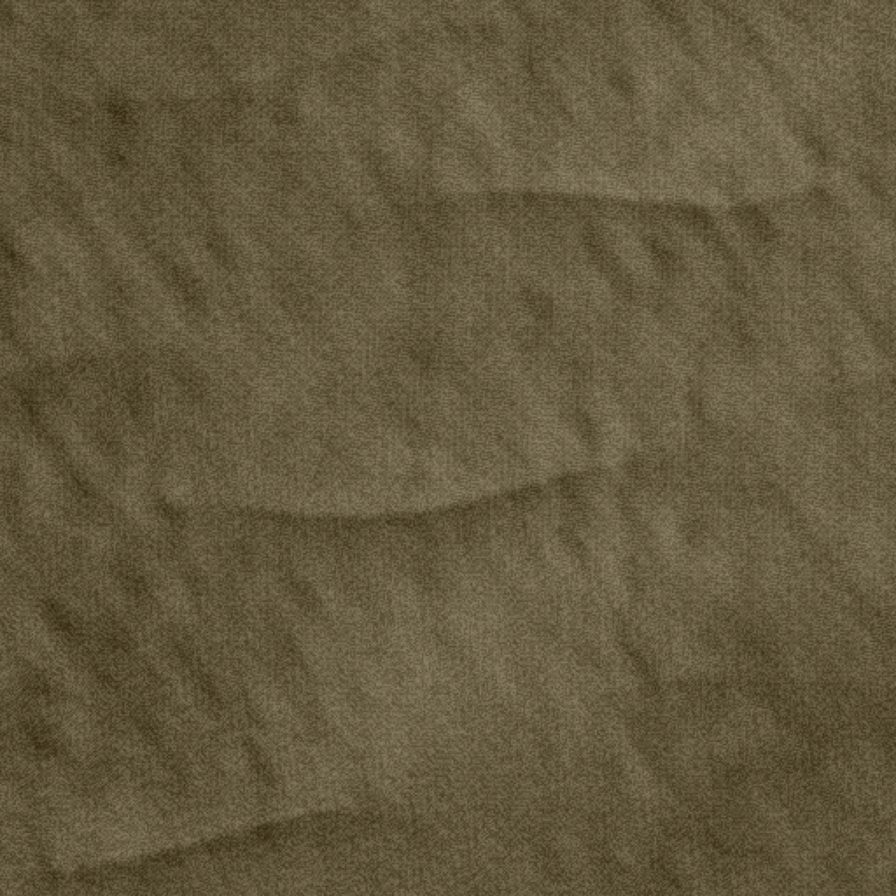
Write a WebGL 2 fragment shader that draws this texture.

```glsl
#version 300 es
precision highp float;
// Wind-rippled olive sand with soft dune crests and fine grain.

#define SAND_COLOR vec3(0.396, 0.356, 0.252)
#define GRAIN_SCALE 512.0
#define GRAIN_CONTRAST 0.145
#define CLUMP_CONTRAST 0.06
#define RIPPLE_SCALE vec2(36.0, 19.0)
#define RIPPLE_CONTRAST 0.085
#define SWELL_CONTRAST 0.085
#define CREST_COUNT 6
#define CREST_LIGHT 0.05
#define CREST_SHADE 0.09
#define CREST_SOFTNESS 0.008

uniform vec2 u_resolution;
out vec4 fragColor;

float hash(vec2 p) {
    return fract(sin(dot(p, vec2(127.1, 311.7))) * 43758.5453);
}

// Smooth value noise, centred on zero.
float noise(vec2 p) {
    vec2 cell = floor(p);
    vec2 f = fract(p);
    f = f * f * (3.0 - 2.0 * f);
    float low = mix(hash(cell), hash(cell + vec2(1.0, 0.0)), f.x);
    float high = mix(hash(cell + vec2(0.0, 1.0)), hash(cell + vec2(1.0, 1.0)), f.x);
    return mix(low, high, f.y) - 0.5;
}

// Broad, mostly horizontal light and dark bands.
float swell(vec2 uv) {
    return noise(uv * vec2(2.6, 5.0) + 3.7)
         + 0.5 * noise(uv * vec2(6.0, 10.0) + 17.3)
         + 0.25 * noise(uv * vec2(15.0, 22.0) + 41.9);
}

// Short dents leaning from upper left to lower right.
float ripples(vec2 uv) {
    vec2 bend = vec2(noise(uv * 5.0 + 9.2), noise(uv * 5.0 + 28.4));
    vec2 p = uv + 0.05 * bend;
    vec2 leaning = vec2(dot(p, vec2(0.82, 0.57)), dot(p, vec2(0.57, -0.82)));
    vec2 q = leaning * RIPPLE_SCALE;
    float relief = noise(q + 5.0) - 0.7 * noise(q + vec2(5.7, 5.2));
    relief += 0.45 * noise(q * 1.9 + 31.0);
    relief += 0.25 * noise(p * vec2(48.0, 14.0) + 63.0);
    float strength = 0.85 + 0.9 * noise(uv * 4.0 + 52.0);
    return strength * (relief - 0.35 * relief * relief);
}

// Curved crests: a lit slope above, a crisp edge, then fading shade.
float crests(vec2 uv) {
    float tone = 0.0;
    for (int i = 0; i < CREST_COUNT; i++) {
        float id = float(i);
        float jitter = hash(vec2(id, 2.0));
        vec2 centre = vec2(fract(0.22 + id * 0.618), (id + 0.3 + 0.4 * jitter) / float(CREST_COUNT));
        float along = fract(uv.x - centre.x + 0.5) - 0.5;
        float slope = 0.04 + 0.18 * hash(vec2(id, 7.0));
        float curve = slope * along + 0.018 * sin(along * 11.0 + id * 2.4);
        curve += 0.008 * noise(vec2(uv.x * 32.0, id * 9.0 + 0.5));
        float d = fract(uv.y - centre.y - curve + 0.5) - 0.5;
        float reach = 0.24 + 0.18 * hash(vec2(id, 11.0));
        float strength = smoothstep(reach, 0.06, abs(along));
        strength *= mix(0.35, 1.0, mod(id + 1.0, 2.0));
        float lit = CREST_LIGHT * exp(-abs(d) / 0.06);
        float shade = -CREST_SHADE * exp(-abs(d) / 0.03);
        tone += strength * mix(shade, lit, smoothstep(-CREST_SOFTNESS, CREST_SOFTNESS, d));
    }
    return tone;
}

void main() {
    vec2 uv = gl_FragCoord.xy / u_resolution;

    // Shape of the ground
    float tone = SWELL_CONTRAST * swell(uv);
    tone += RIPPLE_CONTRAST * ripples(uv);
    tone += crests(uv);

    // Individual grains and small clumps
    tone += GRAIN_CONTRAST * noise(uv * GRAIN_SCALE - 0.5);
    tone += CLUMP_CONTRAST * noise(uv * GRAIN_SCALE * 0.56 + 7.3);

    fragColor = vec4(clamp(SAND_COLOR + tone, 0.0, 1.0), 1.0);
}
```
